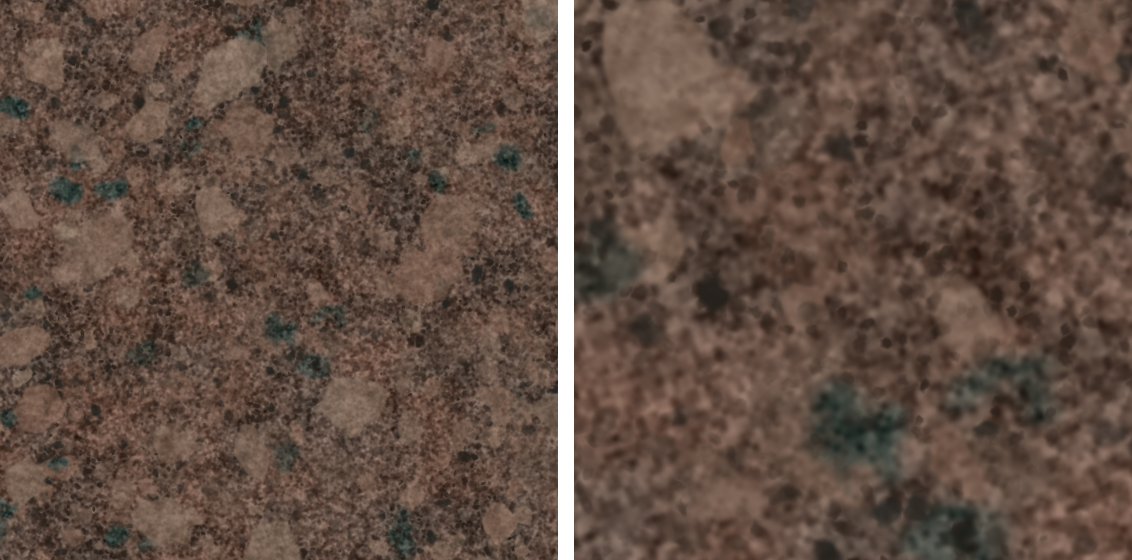
Left: the whole. Right: its middle third, enlarged.
A WebGL 1 fragment shader for this texture:

```glsl
precision highp float;
uniform vec2 u_resolution;

float hash(vec2 p) {
  vec3 q = fract(vec3(p.xyx) * 0.1031);
  q += dot(q, q.yzx + 33.33);
  return fract((q.x + q.y) * q.z);
}

mat2 rotation(float a) {
  return mat2(cos(a), sin(a), -sin(a), cos(a));
}

float noise(vec2 p) {
  vec2 i = floor(p), f = fract(p);
  f = f * f * (3.0 - 2.0 * f);
  return mix(mix(hash(i), hash(i + vec2(1.0, 0.0)), f.x),
             mix(hash(i + vec2(0.0, 1.0)), hash(i + 1.0), f.x), f.y);
}

float fbm(vec2 p) {
  float sum = 0.0, gain = 0.53;
  for (int i = 0; i < 4; i++) {
    sum += gain * noise(p);
    p = rotation(0.9) * p * 2.03 + 17.0;
    gain *= 0.5;
  }
  return sum;
}

// Scattered angular crystals: x is coverage, y is a random tone per crystal
vec2 crystals(vec2 p, float scale, float share, float radius, float soft, float seed) {
  p = p * scale + seed;
  p += 0.22 * (vec2(noise(p * 3.5), noise(p * 3.5 + 40.0)) - 0.5);
  vec2 cell = floor(p), result = vec2(0.0);
  for (int y = -1; y <= 1; y++) {
    for (int x = -1; x <= 1; x++) {
      vec2 id = cell + vec2(float(x), float(y));
      if (hash(id + 3.7) > share) continue;
      vec2 center = id + 0.15 + 0.7 * vec2(hash(id + 11.3), hash(id + 23.9));
      vec2 q = rotation(6.283 * hash(id + 31.1)) * (p - center);
      q *= vec2(mix(0.65, 1.0, hash(id + 47.2)), 1.15);
      q = abs(q);
      float hexagon = max(q.x, 0.5 * q.x + 0.866 * q.y);
      float d = mix(length(q), hexagon, 0.6) / (radius * mix(0.5, 1.0, hash(id + 59.6)));
      float cover = 1.0 - smoothstep(1.0 - soft, 1.0 + soft, d);
      if (cover > result.x) result = vec2(cover, hash(id + 71.4));
    }
  }
  return result;
}

void main() {
  vec2 p = gl_FragCoord.xy / u_resolution.y;
  float cloud = fbm(p * 8.0 + 5.0);
  float patches = fbm(p * 24.0 + 60.0);
  float grit = 0.55 * noise(rotation(0.5) * p * 135.0)
             + 0.45 * noise(rotation(1.2) * p * 225.0 + 9.0) - 0.5;

  // Brown ground mass with reddish and grey drifts
  vec3 color = mix(vec3(0.315, 0.25, 0.215), vec3(0.425, 0.33, 0.285),
                   smoothstep(0.3, 0.66, 0.4 * cloud + 0.6 * patches));
  color += vec3(0.02, -0.003, -0.01) * (noise(p * 14.0 + 80.0) - 0.5) * 2.0;

  // Faint, large and small feldspar crystals
  vec2 faint = crystals(p, 11.0, 0.45, 0.48, 0.2, 130.0);
  vec2 large = crystals(p, 8.5, 0.34, 0.46, 0.1, 26.0);
  vec2 small = crystals(p, 20.0, 0.32, 0.46, 0.18, 210.0);
  vec3 pink = vec3(0.49, 0.37, 0.31), beige = vec3(0.505, 0.425, 0.365);
  color = mix(color, mix(vec3(0.42, 0.305, 0.25), vec3(0.41, 0.345, 0.30), faint.y), 0.55 * faint.x);
  color = mix(color, mix(pink, beige, small.y), (0.4 + 0.55 * fract(small.y * 7.0)) * small.x);
  color = mix(color, mix(pink, beige, large.y), (0.5 + 0.45 * fract(large.y * 7.0)) * large.x);
  float pale = max(large.x, max(0.75 * small.x, 0.4 * faint.x));

  // Mottling inside the crystals
  color += 0.09 * (patches - 0.5) * large.x;

  // Teal and grey-green mineral patches
  vec2 teal = crystals(p, 13.0, 0.15, 0.36, 0.35, 310.0);
  vec3 green = mix(vec3(0.25, 0.25, 0.22), vec3(0.16, 0.235, 0.22), teal.y);
  color = mix(color, green, 0.9 * teal.x * smoothstep(0.2, 0.5, patches) * (1.0 - 0.7 * large.x));

  // Fine grit, calmer inside the pale crystals
  color += grit * mix(0.38, 0.17, pale) * vec3(1.0, 0.92, 0.86);
  color += 0.07 * (noise(p * 60.0 + 33.0) - 0.5);

  // Dark mica specks, clustered between the crystals
  vec2 specks = crystals(p, 92.0, 0.45, 0.46, 0.5, 400.0);
  vec2 flakes = crystals(p, 42.0, 0.14, 0.42, 0.4, 500.0);
  float cluster = smoothstep(0.62, 0.36, 0.5 * cloud + 0.5 * patches);
  float gaps = 1.0 - 0.8 * pale;
  color = mix(color, vec3(0.17, 0.125, 0.095),
              specks.x * (0.35 + 0.65 * cluster) * gaps * (0.3 + 0.7 * specks.y));
  color = mix(color, mix(vec3(0.16, 0.12, 0.09), vec3(0.13, 0.14, 0.13), flakes.y),
              flakes.x * gaps * (0.35 + 0.6 * cluster));

  gl_FragColor = vec4(clamp(color, 0.0, 1.0), 1.0);
}
```
